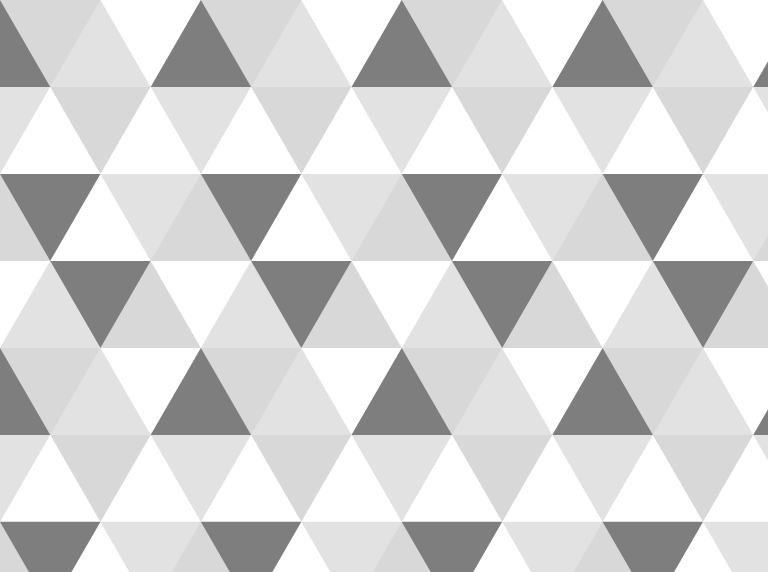
This pattern is drawn by a Shadertoy shader. Its source:

```glsl
const float SIDE = 0.13077;              // triangle side, in canvas widths
const float ROW_HEIGHT = SIDE * 0.8660254;
const int SAMPLES = 4;                   // antialiasing grid per axis

const float DARK = 0.494;
const float MID = 0.847;
const float PALE = 0.886;
const float WHITE = 1.0;

// One line per row of triangles, top to bottom; four triangles per repeat
const mat4 TONES = mat4(
    DARK,  MID,   PALE,  WHITE,
    PALE,  WHITE, MID,   WHITE,
    MID,   DARK,  WHITE, PALE,
    WHITE, PALE,  DARK,  MID);

// Triangle containing p: x = index along the row, y = row (counted downwards)
ivec2 triangleCell(vec2 p, float side, float rowHeight) {
    float row = floor(p.y / rowHeight);
    float depth = fract(p.y / rowHeight);
    float u = p.x / (0.5 * side);

    // Nearest apex on the row's upper edge; alternate rows shift by half a side
    float apex = row + 2.0 * floor(0.5 * (u - row) + 0.5);
    float offset = u - apex;
    float column = abs(offset) < depth ? apex : apex + sign(offset);
    return ivec2(int(column), int(row));
}

float tone(vec2 p, float side, float rowHeight, mat4 tones) {
    ivec2 cell = triangleCell(p, side, rowHeight) & 3;
    return tones[cell.y][cell.x];
}

void mainImage(out vec4 fragColor, in vec2 fragCoord) {
    float sum = 0.0;
    for (int j = 0; j < SAMPLES; j++) {
        for (int i = 0; i < SAMPLES; i++) {
            vec2 jitter = (vec2(i, j) + 0.5) / float(SAMPLES) - 0.5;
            vec2 pos = fragCoord + jitter;
            // Canvas widths, measured from the top left corner
            vec2 p = vec2(pos.x, iResolution.y - pos.y) / iResolution.x;
            sum += tone(p, SIDE, ROW_HEIGHT, TONES);
        }
    }
    fragColor = vec4(vec3(sum / float(SAMPLES * SAMPLES)), 1.0);
}
```
